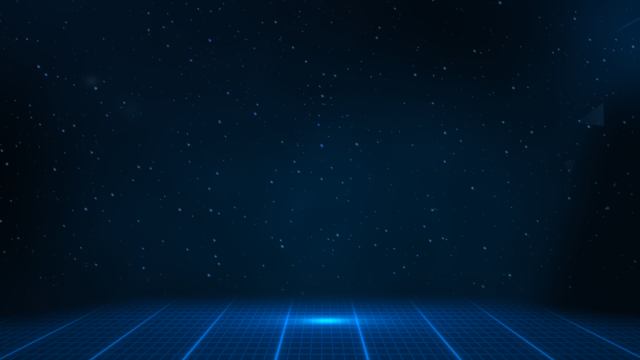
Reproduce this background procedurally as a Shadertoy shader.

```glsl
vec2 hash2(vec2 p) {
    vec3 q = fract(p.xyx * vec3(0.1031, 0.103, 0.0973));
    q += dot(q, q.yzx + 33.33);
    return fract((q.xx + q.yz) * q.zy);
}

float cornerSlope(vec2 cell, vec2 offset) {
    return dot(hash2(cell) * 2.0 - 1.0, offset);
}

float gradientNoise(vec2 p) {
    vec2 i = floor(p), f = fract(p), u = f * f * (3.0 - 2.0 * f), e = vec2(1, 0);
    return mix(mix(cornerSlope(i, f), cornerSlope(i + e, f - e), u.x),
               mix(cornerSlope(i + e.yx, f - e.yx), cornerSlope(i + 1.0, f - 1.0), u.x), u.y);
}

float glow(vec2 p, vec2 centre, vec2 radius) {
    vec2 d = (p - centre) / radius;
    return exp(-dot(d, d));
}

// Signed distance to an edge, positive on its left
float side(vec2 p, vec2 a, vec2 b) {
    vec2 e = normalize(b - a), d = p - a;
    return e.x * d.y - e.y * d.x;
}

float facet(vec2 p, vec2 a, vec2 b, vec2 c) {
    float d = min(side(p, a, b), min(side(p, b, c), side(p, c, a)));
    return smoothstep(0.0, 1.5 / iResolution.y, d);
}

// Antialiased lines at whole numbers
float gridLine(float c, float width) {
    float d = abs(fract(c + 0.5) - 0.5), f = fwidth(c);
    return 1.0 - smoothstep(width, width + f, d);
}

vec3 skyColor(vec2 p) {
    vec3 sky = vec3(0.008, 0.053, 0.1);
    sky += vec3(-0.008, 0.072, 0.118) * glow(p, vec2(0.95, 0.4), vec2(0.62, 0.36));
    sky += vec3(0.0, 0.02, 0.04) * glow(p, vec2(0.2, 0.95), vec2(0.4, 0.3));
    sky += vec3(-0.004, 0.07, 0.13) * glow(p, vec2(1.75, 0.94), vec2(0.22, 0.25));
    sky += vec3(0.05, 0.06, 0.06) * glow(p, vec2(0.255, 0.775), vec2(0.018, 0.014));
    sky += vec3(0.015, 0.02, 0.02) * glow(p, vec2(0.366, 0.692), vec2(0.025));
    sky *= 1.0 - 0.6 * glow(p, vec2(-0.02, 0.5), vec2(0.18, 0.35));
    sky *= 1.0 - 0.3 * glow(p, vec2(1.25, 0.95), vec2(0.35, 0.2));
    return sky * (1.0 + 0.18 * gradientNoise(p * 4.0) + 0.1 * gradientNoise(p * 9.0));
}

vec3 starField(vec2 p) {
    float cluster = glow(p, vec2(0.62, 0.84), vec2(0.09, 0.05))
                  + glow(p, vec2(0.82, 0.96), vec2(0.03, 0.04))
                  + glow(p, vec2(0.66, 0.7), vec2(0.05, 0.04))
                  + glow(p, vec2(0.9, 0.65), vec2(0.1, 0.05));
    vec3 light = vec3(0);
    for (float layer = 0.0; layer < 3.0; layer++) {
        float scale = 16.0 + 11.0 * layer;
        vec2 q = p * scale + layer * 17.3, cell = floor(q);
        vec2 place = hash2(cell), kind = hash2(cell + 71.0);
        vec2 d = (fract(q) - 0.2 - 0.6 * place) / scale;
        d = vec2(d.x + d.y, (d.y - d.x) * 0.75) * 0.75;
        float present = step(kind.x, 0.22 + 0.55 * cluster);
        float radius = 0.0018 + 0.0014 * pow(kind.y, 6.0);
        float strength = 0.1 + 0.5 * kind.y * kind.y * kind.y;
        vec3 tint = mix(vec3(0.35, 0.6, 0.85), vec3(0.2, 0.3, 0.95), clamp(cluster, 0.0, 1.0));
        light += tint * present * strength * exp(-dot(d, d) / (radius * radius));
    }
    return light;
}

void mainImage(out vec4 fragColor, in vec2 fragCoord) {
    vec2 p = fragCoord / iResolution.y;
    vec3 color = skyColor(p) + starField(p) * smoothstep(0.16, 0.24, p.y);

    // Dark crag and pale shards on the right
    float crag = smoothstep(-0.03, 0.12, p.x - 1.42 - 0.3 * p.y);
    crag *= smoothstep(0.08, 0.15, p.y) * (1.0 - smoothstep(0.6, 0.85, p.y));
    color *= 1.0 - 0.45 * crag;
    float shade = smoothstep(1.58, 1.69, p.x);
    color += vec3(0.025, 0.06, 0.08) * shade
           * facet(p, vec2(1.59, 0.657), vec2(1.68, 0.648), vec2(1.678, 0.718));
    color += vec3(0.01, 0.025, 0.035)
           * facet(p, vec2(1.563, 0.553), vec2(1.586, 0.509), vec2(1.602, 0.56));
    float streak = side(p, vec2(1.7, 0.907), vec2(1.778, 0.95));
    color += vec3(0.0, 0.05, 0.09) * exp(-streak * streak * 1e5) * smoothstep(1.69, 1.75, p.x);

    // Perspective floor
    float depth = max(0.456 - p.y, 0.1);
    float lane = (p.x - 0.894) * 0.456 / depth / 0.257 + 0.5;
    float row = 11.0 / depth;
    float middle = glow(p, vec2(0.9, 0.06), vec2(0.75, 0.5));
    float horizon = 0.192 - 0.06 * smoothstep(0.4, 0.95, abs(p.x - 0.88));
    float ground = 1.0 - smoothstep(horizon - 0.075, horizon, p.y);
    color = mix(color, mix(vec3(0.0, 0.085, 0.175), vec3(0.0, 0.15, 0.32), middle), ground);
    float mesh = max(gridLine(lane * 8.0, 0.02), gridLine(row, 0.03));
    color += vec3(0.0, 0.055, 0.1) * mesh * ground * (0.4 + 0.6 * middle);

    // Luminous lanes
    float offset = abs(fract(lane + 0.5) - 0.5);
    float beam = 0.6 * exp(-offset * offset * 2500.0) + 0.4 * exp(-offset * 22.0);
    float reach = 1.0 - smoothstep(0.02, 0.19, p.y);
    color += vec3(0.0, 0.28, 0.52) * beam * ground * (0.2 + 0.8 * reach) * (0.4 + 0.6 * middle);

    // Light pool
    vec2 pool = vec2(0.907, 0.109);
    color += vec3(0.0, 0.11, 0.24) * glow(p, pool, vec2(0.32, 0.045));
    color += vec3(0.0, 0.22, 0.32) * glow(p, pool, vec2(0.13, 0.015));
    color += vec3(0.02, 0.42, 0.38) * glow(p, pool, vec2(0.05, 0.007));
    fragColor = vec4(clamp(color, 0.0, 1.0), 1.0);
}
```
